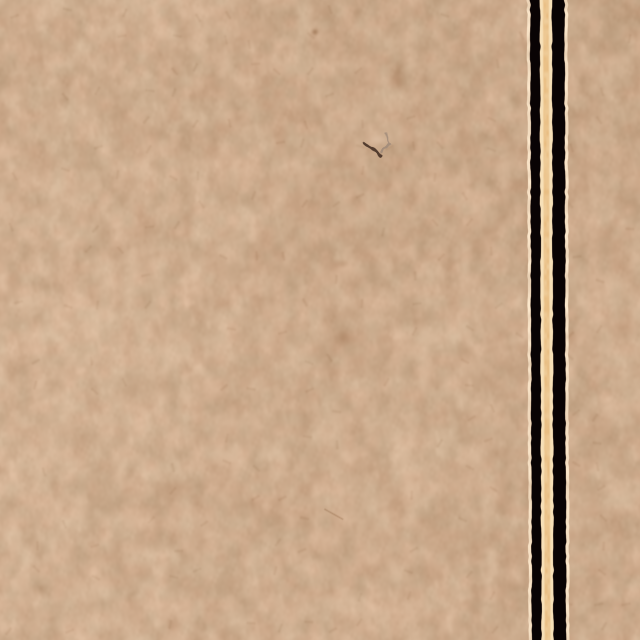
Give the GLSL for this texture, as a WebGL 2 fragment shader.

```glsl
#version 300 es
precision highp float;

uniform vec2 u_resolution;
out vec4 fragColor;

// Palette
const vec3 PAPER = vec3(0.803, 0.674, 0.555);
const vec3 INK = vec3(0.035, 0.012, 0.016);
const vec3 CREAM = vec3(0.97, 0.88, 0.72);
const vec3 AMBER = vec3(0.91, 0.74, 0.51);
const vec3 HALO = vec3(0.99, 0.91, 0.80);
const vec3 CHIP_DARK = vec3(0.24, 0.16, 0.12);
const vec3 CHIP_SHADE = vec3(0.61, 0.53, 0.47);
const vec3 CHIP_LIGHT = vec3(0.86, 0.74, 0.63);

// Stripe layout, measured at the bottom edge
const vec2 LEFT_LINE = vec2(0.8310, 0.8460);
const vec2 RIGHT_LINE = vec2(0.8650, 0.8845);
const float HALO_WIDTH = 0.0050;
const float STRIPE_LEAN = 0.0025;
const float EDGE_WOBBLE = 0.0018;

// Paper grain
const float GRAIN_FREQ = 42.0;
const float GRAIN_AMOUNT = 0.15;
const float CLOUD_FREQ = 6.0;
const float CLOUD_AMOUNT = 0.045;
const float FLECK_CELLS = 24.0;

float hash(vec2 p) {
    vec3 q = fract(p.xyx * vec3(0.1031, 0.1030, 0.0973));
    q += dot(q, q.yzx + 33.33);
    return fract((q.x + q.y) * q.z);
}

float noise(vec2 p) {
    vec2 cell = floor(p), f = fract(p);
    f = f * f * (3.0 - 2.0 * f);
    float low = mix(hash(cell), hash(cell + vec2(1, 0)), f.x);
    float high = mix(hash(cell + vec2(0, 1)), hash(cell + vec2(1, 1)), f.x);
    return mix(low, high, f.y);
}

float fbm(vec2 p) {
    float sum = 0.0, weight = 0.5;
    for (int i = 0; i < 3; i++) {
        sum += weight * noise(p);
        p = mat2(1.6, 1.2, -1.2, 1.6) * p + 17.3;
        weight *= 0.55;
    }
    return sum - 0.455;
}

float segment(vec2 p, vec2 a, vec2 b) {
    vec2 ab = b - a;
    return length(p - a - ab * clamp(dot(p - a, ab) / dot(ab, ab), 0.0, 1.0));
}

float blob(vec2 p, vec2 center, vec2 radius) {
    vec2 d = (p - center) / radius;
    return exp(-dot(d, d));
}

float stroke(vec2 p, vec2 a, vec2 b, float width, float soft) {
    return 1.0 - smoothstep(width - soft, width + soft, segment(p, a, b));
}

float band(float x, vec2 span, float soft) {
    return smoothstep(span.x - soft, span.x + soft, x)
         - smoothstep(span.y - soft, span.y + soft, x);
}

// Short faint fibres, one candidate per grid cell
float flecks(vec2 p) {
    vec2 cell = floor(p * FLECK_CELLS);
    vec2 center = 0.3 + 0.4 * vec2(hash(cell + 3.1), hash(cell + 8.7));
    float angle = 6.283 * hash(cell + 5.9);
    vec2 reach = 0.12 * vec2(cos(angle), sin(angle));
    float d = segment(fract(p * FLECK_CELLS), center - reach, center + reach);
    return exp(-d * d * 250.0) * step(0.72, hash(cell + 1.7));
}

vec3 paper(vec2 p) {
    float grain = fbm(p * GRAIN_FREQ * vec2(1.15, 0.9));
    float cloud = fbm(p * CLOUD_FREQ + 4.0);
    float light = GRAIN_AMOUNT * grain + CLOUD_AMOUNT * cloud;
    light += 0.022 * (0.45 - p.x) + 0.012 * (0.5 - p.y);
    vec3 color = PAPER + light * vec3(0.9, 1.0, 1.05);
    color.r += 0.025 * (noise(p * 55.0 + 31.0) - 0.5);

    // Stains and scuffs
    float stain = 0.07 * blob(p, vec2(0.540, 0.472), vec2(0.014, 0.012));
    stain += 0.05 * blob(p, vec2(0.627, 0.880), vec2(0.014));
    stain += 0.05 * blob(p, vec2(0.755, 0.787), vec2(0.025, 0.009));
    stain += 0.05 * blob(p, vec2(0.062, 0.080), vec2(0.018, 0.010));
    stain += 0.06 * blob(p, vec2(0.534, 0.588), vec2(0.010, 0.006));
    stain += 0.16 * blob(p, vec2(0.492, 0.950), vec2(0.005));
    stain += 0.11 * stroke(p, vec2(0.508, 0.204), vec2(0.535, 0.189), 0.001, 0.002);
    stain += 0.035 * flecks(p);
    return color - stain * vec3(0.9, 1.0, 1.05);
}

// Nick in the surface: shaded hollow with a dark hooked rim
vec3 chip(vec3 color, vec2 p, float soft) {
    p += 0.003 * (vec2(noise(p * 150.0), noise(p * 150.0 + 9.0)) - 0.5);
    color = mix(color, CHIP_LIGHT, 0.5 * blob(p, vec2(0.552, 0.800), vec2(0.012, 0.009)));
    color = mix(color, CHIP_LIGHT, 0.8 * blob(p, vec2(0.590, 0.781), vec2(0.014, 0.008)));
    float rim = stroke(p, vec2(0.596, 0.763), vec2(0.608, 0.775), 0.002, soft);
    rim = max(rim, stroke(p, vec2(0.608, 0.775), vec2(0.603, 0.791), 0.001, soft));
    color = mix(color, CHIP_SHADE, 0.8 * rim);
    float hook = stroke(p, vec2(0.569, 0.775), vec2(0.582, 0.768), 0.0022, soft);
    hook = max(hook, stroke(p, vec2(0.582, 0.768), vec2(0.595, 0.756), 0.0025, soft));
    return mix(color, CHIP_DARK, 0.85 * hook);
}

// Two inked lines around a cream core, with pale ragged outer rims
vec3 stripes(vec3 color, vec2 p, float soft) {
    float x = p.x + STRIPE_LEAN * p.y;
    float ragged = EDGE_WOBBLE * (noise(vec2(p.y * 130.0, 2.0)) - 0.5);
    float frayed = EDGE_WOBBLE * (noise(vec2(p.y * 110.0, 7.0)) - 0.5);
    vec2 left = LEFT_LINE + vec2(ragged, frayed);
    vec2 right = RIGHT_LINE + vec2(-frayed, ragged);
    float glow = 0.65 + 0.35 * noise(vec2(p.y * 95.0, 13.0));
    float rims = band(x, vec2(left.x - HALO_WIDTH, left.x), soft);
    rims += band(x, vec2(right.y, right.y + HALO_WIDTH), soft);
    color = mix(color, HALO, rims * glow);
    float grain = noise(vec2(x * 260.0, p.y * 120.0));
    float warm = band(x, vec2(0.851, 0.860), 0.002) * (0.55 + 0.45 * grain);
    color = mix(color, mix(CREAM, AMBER, warm), band(x, vec2(left.y, right.x), soft));
    return mix(color, INK, band(x, left, soft) + band(x, right, soft));
}

void main() {
    vec2 p = gl_FragCoord.xy / u_resolution;
    float soft = max(0.0012, 0.75 / u_resolution.x);
    vec3 color = chip(paper(p), p, soft);
    fragColor = vec4(clamp(stripes(color, p, soft), 0.0, 1.0), 1.0);
}
```
